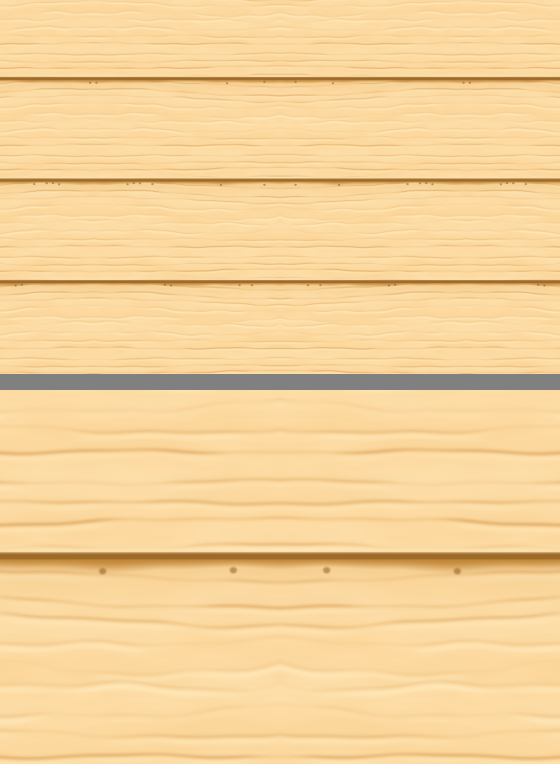
Top, the full canvas; bottom, a detail of the centre.
Give the GLSL for this texture, as a Shadertoy shader.

```glsl
// Cream lap siding: overlapping boards with a dark shadow under each lap.
// Grooves are looped wavy lines, folded left to right so the grain mirrors;
// layered sines bend them and vary their depth along the board.

#define BOARD_HEIGHT 0.2715   // share of canvas height
#define LAP_Y 0.5205          // height of one lap edge
#define MIRRORS 1.5           // mirrored grain pairs across the canvas
#define GROOVES 13            // grain lines per board
#define GROOVE_WIDTH 0.0075   // share of board height
#define SHADOW_DEPTH 0.062    // share of board height
#define FIBRE 0.010           // strength of the fine fibre

const vec3 CREAM  = vec3(0.992, 0.872, 0.662);
const vec3 HONEY  = vec3(0.988, 0.842, 0.608);
const vec3 LIGHT  = vec3(1.000, 0.910, 0.725);
const vec3 GROOVE = vec3(0.860, 0.640, 0.350);
const vec3 SHADOW = vec3(0.760, 0.530, 0.220);
const vec3 GAP    = vec3(0.560, 0.365, 0.130);

float hash(vec2 p) {
    return fract(sin(dot(p, vec2(127.1, 311.7))) * 4375.85);
}

float valueNoise(vec2 p) {
    vec2 cell = floor(p), f = fract(p);
    f = f * f * (3.0 - 2.0 * f);
    return mix(mix(hash(cell), hash(cell + vec2(1, 0)), f.x),
               mix(hash(cell + vec2(0, 1)), hash(cell + vec2(1, 1)), f.x), f.y);
}

// Layered sines, roughly -1 to 1
float waves(float x, float seed) {
    return 0.50 * sin(x * 27.0 + seed * 2.4)
         + 0.32 * sin(x * 61.0 + seed * 4.1)
         + 0.18 * sin(x * 118.0 + seed * 7.3);
}

// Base tone: soft horizontal bands and fine fibre
vec3 boardTone(float x, float v, float id) {
    float band = 0.5 + 0.3 * sin(v * 23.0 + 1.6 * waves(x, 3.0))
                     + 0.25 * waves(x * 0.6, v * 5.0 + id * 0.3);
    float fibre = valueNoise(vec2(x * 70.0, v * 75.0 + id * 91.0)) - 0.5;
    return mix(CREAM, HONEY, clamp(band, 0.0, 1.0)) + FIBRE * fibre;
}

// Grooves: a crisp dark line, a soft slope above it and a lit edge below
vec3 addGrooves(vec3 color, float x, float v, float id, float px) {
    float arch = cos(x * 6.2832 * MIRRORS);
    float width = max(GROOVE_WIDTH, 0.65 * px);
    for (int i = 0; i < GROOVES; i++) {
        float seed = float(i) + 1.0;
        float rest = (seed - 0.25 + 0.5 * (hash(vec2(seed, 4.0)) - 0.5)) / float(GROOVES);
        float middle = smoothstep(0.16, 0.30, rest) * (1.0 - smoothstep(0.50, 0.68, rest));

        float center = rest + mix(0.045, -0.018, rest) * arch;
        center += mix(0.010, 0.021, middle) * waves(x, seed + 0.06 * id);
        center -= 0.030 * middle * exp(-x * 45.0);   // knot at the fold
        float d = v - center;

        float along = smoothstep(-0.55, 0.45, waves(x * 0.8, seed * 1.7 + 0.25 * id));
        float depth = mix(0.35, 1.0, along) * mix(0.62, 0.20, middle)
                    * mix(0.6, 1.0, hash(vec2(seed, 9.0)));
        float line = exp(-d * d / (width * width));
        float slope = exp(d / 0.022) * smoothstep(px, -px, d);
        float litOffset = (d - 2.2 * width) / (1.5 * width);
        float lit = exp(-litOffset * litOffset);

        color = mix(color, HONEY * 0.975, 0.45 * slope * along);
        color = mix(color, LIGHT, lit * mix(0.45, 0.80, middle) * along);
        color = mix(color, GROOVE, line * depth);
    }
    return color;
}

// Lap: thin dark gap, brown shadow fading down, and small specks of dirt
vec3 addLap(vec3 color, float x, float v, float id, float px) {
    float s = v > 0.5 ? v - 1.0 : v;             // signed distance below the edge
    float below = smoothstep(-px, px, s);
    float depth = SHADOW_DEPTH * (1.0 + 0.22 * waves(x, id * 1.9 + 2.0));
    float lip = smoothstep(-0.035, -0.012, s) * (1.0 - below);
    color = mix(color, LIGHT, 0.5 * lip);

    float shade = 1.0 - smoothstep(0.25 * depth, depth, s);
    float glow = exp(-max(s, 0.0) / 0.05) * 0.30;
    color = mix(color, SHADOW, below * max(shade, glow));
    float gap = 1.0 - smoothstep(0.008, 0.012 + px, abs(s - 0.006));
    color = mix(color, GAP, 0.7 * gap);

    float cell = floor(x * 90.0);
    vec2 speckAt = vec2(0.5, 0.035 + 0.025 * hash(vec2(cell, id + 7.0)));
    vec2 toSpeck = (vec2(fract(x * 90.0), s) - speckAt) / vec2(0.22, 0.012);
    float speck = step(0.86, hash(vec2(cell, id + 20.0)))
                * (1.0 - smoothstep(0.4, 1.3, length(toSpeck)));
    return mix(color, GAP, 0.55 * speck);
}

void mainImage(out vec4 fragColor, in vec2 fragCoord) {
    vec2 uv = fragCoord / iResolution.xy;
    float x = abs(fract((uv.x - 0.5) * MIRRORS + 0.5) - 0.5) / MIRRORS;
    float row = (LAP_Y - uv.y) / BOARD_HEIGHT;
    float id = floor(row), v = fract(row);       // v runs down the board
    float px = 1.0 / (iResolution.y * BOARD_HEIGHT);

    vec3 color = boardTone(x, v, id);
    color = addGrooves(color, x, v, id, px);
    color = addLap(color, x, v, id, px);
    fragColor = vec4(clamp(color, 0.0, 1.0), 1.0);
}
```
